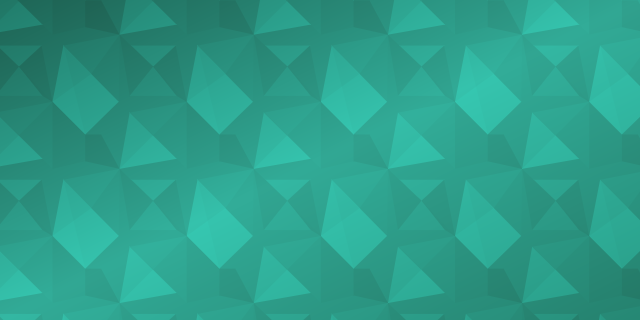
Reproduce this pattern procedurally as a WebGL 1 fragment shader.

```glsl
precision highp float;
// Faceted teal paper: a square tile of bright kites and folded triangles,
// repeated over a diagonal dark-light-dark gradient. Each facet is a convex
// polygon that wraps around the tile and adds a little light or shade.

uniform vec2 u_resolution;

#define TILE_SIZE 0.4193            // tile side, in canvas heights
#define TILE_ANCHOR vec2(0.164, 0.318) // kite hub, from the upper left
#define UNITS 160.0                 // facet units per tile
#define CORNER_START vec3(0.115, 0.385, 0.325)
#define BAND_COLOR vec3(0.194, 0.668, 0.590)
#define CORNER_END vec3(0.145, 0.505, 0.430)
#define FACET_TINT vec3(0.15, 1.0, 0.92)

float unitsPerPixel;

// Signed distance to the line a-b, positive on the clockwise inner side
float edge(vec2 p, vec2 a, vec2 b) {
  vec2 d = normalize(b - a);
  vec2 q = p - a;
  return d.x * q.y - d.y * q.x;
}

// Nearest repeat of p around a center
vec2 wrapAround(vec2 p, vec2 center) {
  return mod(p - center + 0.5 * UNITS, UNITS) - 0.5 * UNITS + center;
}

float coverage(float d) {
  return clamp(d / unitsPerPixel + 0.5, 0.0, 1.0);
}

float tri(vec2 p, vec2 a, vec2 b, vec2 c) {
  p = wrapAround(p, (a + b + c) / 3.0);
  return coverage(min(edge(p, a, b), min(edge(p, b, c), edge(p, c, a))));
}

float quad(vec2 p, vec2 a, vec2 b, vec2 c, vec2 d) {
  p = wrapAround(p, (a + b + c + d) / 4.0);
  return coverage(min(min(edge(p, a, b), edge(p, b, c)),
                      min(edge(p, c, d), edge(p, d, a))));
}

// Total light added by the facets of one tile, y pointing down
float facetLight(vec2 p) {
  vec2 hubA = vec2(0.0), hubB = vec2(80.0);
  vec2 nextHubA = vec2(160.0, 0.0), upperHubB = vec2(80.0, -80.0);
  vec2 topA = vec2(13.0, -67.0), rightA = vec2(79.0, 0.0);
  vec2 bottomA = vec2(39.0, 39.0), foldA = vec2(46.0, -33.0);
  vec2 topB = vec2(92.0, 13.0), rightB = vec2(148.0, 68.0);
  vec2 foldB = vec2(120.0, 40.0), tip = vec2(120.0, -42.0);
  vec2 tipLeft = vec2(94.0, -67.0), tipRight = vec2(147.0, -67.0);
  vec2 footLeft = vec2(92.0, -7.0), footRight = vec2(148.0, -7.0);
  vec2 shadeFoot = vec2(39.0, 71.0);

  // Large kite and its wing
  float light = 0.080 * quad(p, hubA, topA, rightA, bottomA);
  light += 0.020 * quad(p, hubA, foldA, rightA, bottomA);
  light += 0.012 * tri(p, hubA, topA, bottomA);
  light += 0.008 * tri(p, topA, upperHubB, rightA);
  light += 0.018 * tri(p, topA, upperHubB, foldA);

  // Small triangle and its wing
  light += 0.075 * tri(p, hubB, topB, rightB);
  light += 0.025 * tri(p, hubB, foldB, rightB);
  light += 0.008 * quad(p, topB, nextHubA, vec2(160.0, 80.0), rightB);
  light += 0.016 * tri(p, topB, nextHubA, foldB);

  // Hourglass between the hubs
  light += 0.050 * tri(p, tipLeft, tipRight, tip);
  light += 0.025 * tri(p, tip, footRight, footLeft);
  light -= 0.020 * tri(p, upperHubB, tip, footLeft);
  light -= 0.025 * tri(p, tip, tipRight, nextHubA);
  light -= 0.030 * tri(p, tip, nextHubA, footRight);

  // Shaded folds beneath the kite
  light -= 0.038 * quad(p, bottomA, vec2(58.0, 39.0), hubB, shadeFoot);
  light -= 0.012 * quad(p, hubA, bottomA, shadeFoot, vec2(0.0, 80.0));
  return light;
}

// Three-stop gradient from the upper left to the lower right corner
vec3 background(vec2 uv) {
  float t = uv.x + 1.0 - uv.y;
  vec3 firstHalf = mix(CORNER_START, BAND_COLOR, min(t, 1.0));
  return mix(firstHalf, CORNER_END, max(t - 1.0, 0.0));
}

void main() {
  vec2 uv = gl_FragCoord.xy / u_resolution;
  vec2 pos = vec2(gl_FragCoord.x / u_resolution.y, 1.0 - uv.y);
  unitsPerPixel = UNITS / (TILE_SIZE * u_resolution.y);
  vec2 p = (pos - TILE_ANCHOR) / TILE_SIZE * UNITS;
  vec3 color = background(uv) + FACET_TINT * facetLight(p);
  gl_FragColor = vec4(color, 1.0);
}
```
